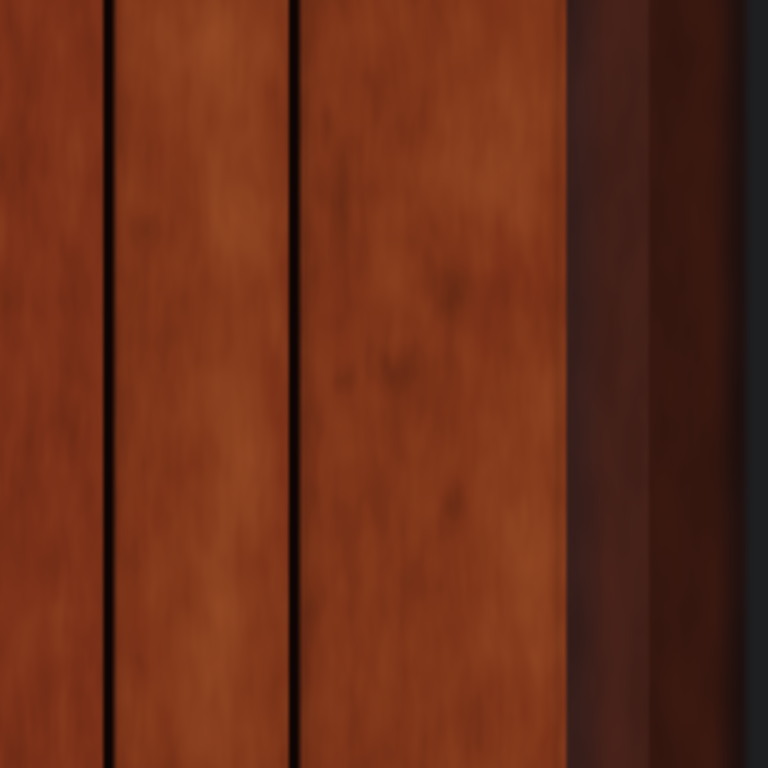
Reproduce this texture procedurally as a WebGL 2 fragment shader.

```glsl
#version 300 es
precision highp float;

uniform vec2 u_resolution;
out vec4 fragColor;

// Layout, as fractions of the canvas width
const float GROOVE_A = 0.1425;
const float GROOVE_B = 0.3840;
const float GROOVE_HALF = 0.0078;
const float PANEL_EDGE = 0.7375;
const float FRAME_EDGE = 0.8450;
const float WALL_EDGE = 0.9680;
const float SOFTNESS = 0.0040;

// Palette
const vec3 WOOD_RED = vec3(0.485, 0.190, 0.095);
const vec3 WOOD_BASE = vec3(0.505, 0.215, 0.098);
const vec3 WOOD_LIGHT = vec3(0.625, 0.325, 0.160);
const vec3 WOOD_DARK = vec3(0.300, 0.115, 0.060);
const vec3 GROOVE = vec3(0.050, 0.015, 0.010);
const vec3 FRAME_COOL = vec3(0.215, 0.120, 0.110);
const vec3 FRAME_WARM = vec3(0.262, 0.125, 0.095);
const vec3 RECESS = vec3(0.215, 0.090, 0.058);
const vec3 RECESS_DARK = vec3(0.120, 0.062, 0.055);
const vec3 WALL = vec3(0.115, 0.120, 0.130);

// Grain strengths
const float BLOTCH = 0.62;
const float STREAK = 0.32;
const float FIBRE = 0.06;

// Soft spots: centre xy, radius xy
const int LIGHT_COUNT = 6;
const vec4 LIGHTS[LIGHT_COUNT] = vec4[](
    vec4(0.310, 0.73, 0.045, 0.15), vec4(0.320, 0.42, 0.045, 0.13),
    vec4(0.285, 0.15, 0.050, 0.20), vec4(0.260, 0.94, 0.070, 0.10),
    vec4(0.690, 0.27, 0.060, 0.20), vec4(0.640, 0.82, 0.070, 0.12));
const int KNOT_COUNT = 7;
const vec4 KNOTS[KNOT_COUNT] = vec4[](
    vec4(0.446, 0.73, 0.012, 0.070), vec4(0.593, 0.34, 0.014, 0.038),
    vec4(0.515, 0.52, 0.030, 0.028), vec4(0.425, 0.84, 0.011, 0.025),
    vec4(0.445, 0.51, 0.016, 0.022), vec4(0.195, 0.70, 0.025, 0.025),
    vec4(0.590, 0.62, 0.030, 0.030));

vec2 hashGradient(vec2 cell) {
    vec3 h = fract(cell.xyx * vec3(0.1031, 0.1030, 0.0973));
    h += dot(h, h.yzx + 33.33);
    return fract((h.xx + h.yz) * h.zy) * 2.0 - 1.0;
}

float gradientNoise(vec2 p) {
    vec2 i = floor(p), f = fract(p);
    vec2 w = f * f * f * (f * (f * 6.0 - 15.0) + 10.0);
    vec2 e = vec2(1.0, 0.0);
    float low = mix(dot(hashGradient(i), f),
                    dot(hashGradient(i + e), f - e), w.x);
    float high = mix(dot(hashGradient(i + e.yx), f - e.yx),
                     dot(hashGradient(i + 1.0), f - 1.0), w.x);
    return mix(low, high, w.y);
}

float fbm(vec2 p, int octaves) {
    float sum = 0.0, amp = 0.6;
    for (int i = 0; i < octaves; i++) {
        sum += amp * gradientNoise(p);
        p = p * 2.03 + 17.3;
        amp *= 0.5;
    }
    return sum;
}

float spot(vec2 p, vec4 s) {
    vec2 d = (p - s.xy) / s.zw;
    return exp(-dot(d, d));
}

// Crisp left lip, softer right wall
float groove(float x, float centre, float aa) {
    float d = x - centre;
    return smoothstep(-aa, aa, d + GROOVE_HALF)
         * (1.0 - smoothstep(-1.8 * aa, 1.2 * aa, d - GROOVE_HALF));
}

vec3 woodPanel(vec2 p) {
    // Each plank shifts the grain and carries its own tint
    float plank = step(GROOVE_A, p.x) + step(GROOVE_B, p.x);
    vec2 q = p + vec2(plank * 3.7, plank * 5.1);
    q.x += 0.012 * gradientNoise(q * vec2(9.0, 5.0));
    float tone = BLOTCH * fbm(q * vec2(17.0, 8.0), 3)
               + STREAK * fbm(q * vec2(44.0, 10.0), 2)
               + FIBRE * gradientNoise(q * vec2(110.0, 16.0));
    vec3 col = mix(WOOD_RED, WOOD_BASE, min(plank, 1.0) * 0.75);
    col = mix(col, WOOD_RED, smoothstep(0.0, 0.5, fbm(q * vec2(7.0, 3.0) + 9.0, 3)));

    // Broad pale areas and dark figure
    for (int i = 0; i < LIGHT_COUNT; i++) tone += 0.42 * spot(p, LIGHTS[i]);
    float figure = 0.8 + fbm(q * vec2(50.0, 20.0), 2);
    for (int i = 0; i < KNOT_COUNT; i++) tone -= 0.42 * figure * spot(p, KNOTS[i]);
    col = mix(col, WOOD_LIGHT, clamp(tone, 0.0, 1.0));
    col = mix(col, WOOD_DARK, clamp(-tone, 0.0, 1.0));

    // Worn plank rims and the dark line beside the panel edge
    float rim = exp(-abs(p.x - GROOVE_B - 0.014) / 0.009)
              + 0.5 * exp(-abs(p.x - GROOVE_A - 0.012) / 0.006);
    col = mix(col, WOOD_DARK, 0.35 * rim);
    return col * (1.0 - 0.08 * exp(-pow((p.x - PANEL_EDGE + 0.012) / 0.006, 2.0)));
}

void main() {
    vec2 p = gl_FragCoord.xy / u_resolution;
    float aa = max(SOFTNESS, 0.75 / u_resolution.x);

    // Planks and grooves
    vec3 col = woodPanel(p);
    col = mix(col, GROOVE, max(groove(p.x, GROOVE_A, aa), groove(p.x, GROOVE_B, aa)));

    // Shaded frame, recess and wall
    float shade = 1.0 + 0.24 * fbm(p * vec2(18.0, 6.0), 3);
    vec3 frame = mix(FRAME_COOL, FRAME_WARM, smoothstep(PANEL_EDGE, PANEL_EDGE + 0.06, p.x));
    vec3 recess = mix(RECESS, RECESS_DARK, smoothstep(0.925, WALL_EDGE, p.x));
    col = mix(col, frame * shade, smoothstep(-aa, aa, p.x - PANEL_EDGE));
    col = mix(col, recess * shade, smoothstep(-aa, aa, p.x - FRAME_EDGE));
    col = mix(col, WALL, smoothstep(-0.006, 0.014, p.x - WALL_EDGE));
    fragColor = vec4(col, 1.0);
}
```
